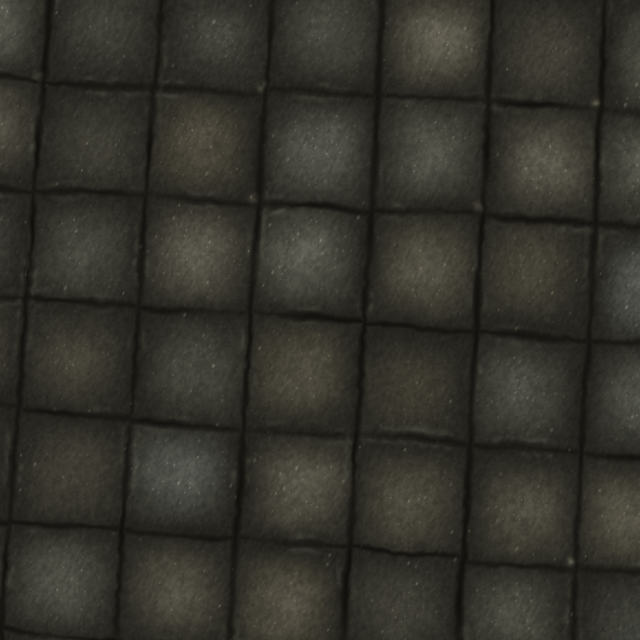
Reproduce this texture procedurally as a three.js fragment shader.

```glsl
// Worn dark grey square tiles in a slightly skewed grid, with soft glows, dark grooves and grit.
varying vec2 vUv;

float hash(vec2 p) {
  vec3 q = fract(p.xyx * vec3(0.1031, 0.1030, 0.0973));
  q += dot(q, q.yzx + 33.33);
  return fract((q.x + q.y) * q.z);
}

float noise(vec2 p) {
  vec2 i = floor(p), f = fract(p);
  f = f * f * (3.0 - 2.0 * f);
  return mix(mix(hash(i), hash(i + vec2(1, 0)), f.x),
             mix(hash(i + vec2(0, 1)), hash(i + vec2(1, 1)), f.x), f.y);
}

float fbm(vec2 p) {
  float sum = 0.0, gain = 0.5;
  for (int k = 0; k < 4; k++) {
    sum += gain * noise(p);
    p = mat2(1.6, 1.2, -1.2, 1.6) * p + 7.3;
    gain *= 0.5;
  }
  return sum;
}

// Perspective-skewed grid: columns run right, rows run down
vec2 tileGrid(vec2 p) {
  return vec2((p.x - 0.078 * p.y) / (0.179 - 0.0054 * p.y),
              (0.88 - p.y - 0.052 * p.x) / (0.1727 + 0.0086 * p.x)) + 10.0;
}

// Sparse short slanted flecks
float flecks(vec2 p, float count, float amount) {
  vec2 q = mat2(0.88, 0.47, -0.47, 0.88) * p * count;
  vec2 id = floor(q);
  vec2 d = fract(q) - 0.3 - 0.4 * vec2(hash(id + 3.1), hash(id + 8.7));
  float size = 0.14 + 0.16 * hash(id + 5.3);
  float spot = 1.0 - smoothstep(0.1 * size, size, length(d * vec2(1.0, 0.6)));
  return spot * step(1.0 - amount, hash(id)) * (0.3 + 0.7 * hash(id + 1.9));
}

void main() {
  vec2 grid = tileGrid(vUv);
  grid += vec2(0.025, 0.05) * (vec2(noise(vUv * 13.0), noise(vUv * 16.0 + 40.0)) - 0.5);
  grid += 0.022 * (vec2(noise(vUv * 70.0), noise(vUv * 70.0 + 20.0)) - 0.5);
  vec2 seam = floor(grid + 0.5);
  vec2 tile = floor(grid);

  // Each tile steps a little up or down along its row seam
  float rowShift = 0.045 * (hash(vec2(tile.x, seam.y) + 60.0) - 0.5);
  vec2 toSeam = grid - seam - vec2(0.0, rowShift);
  tile.y = seam.y - step(toSeam.y, 0.0);
  vec2 local = grid - tile - 0.5;

  // Squarish glow fading from the tile centre to its edges
  vec2 lean = 0.12 * (vec2(hash(tile + 11.0), hash(tile + 23.0)) - 0.5);
  vec2 bowl = max(1.0 - 4.0 * (local - lean) * (local - lean), 0.0);
  float glow = pow(bowl.x * bowl.y, 1.15);
  glow *= mix(0.5, 1.12, hash(tile + 31.0));
  glow *= 0.76 + 0.48 * fbm(vUv * 26.0);

  // A few tiles carry a faint tighter polished spot
  vec2 spot = (local - 1.2 * lean) * vec2(4.5, 7.0);
  glow += 0.16 * step(0.8, hash(tile + 47.0)) * exp(-dot(spot, spot));

  vec3 color = mix(vec3(0.139, 0.135, 0.113), vec3(0.318, 0.316, 0.286), glow);
  vec3 tint = mix(vec3(1.035, 0.99, 0.92), vec3(0.98, 1.005, 1.02), hash(tile + 71.0));
  color *= mix(vec3(1.0), tint, smoothstep(0.0, 0.6, glow));

  // Fine grain and small scattered grit
  vec2 slanted = mat2(0.88, 0.47, -0.47, 0.88) * vUv;
  float grain = noise(slanted * vec2(230.0, 120.0)) + 0.7 * noise(vUv * 290.0) - 0.85;
  color *= 1.0 + 0.19 * grain;
  color += vec3(0.12, 0.12, 0.11) * flecks(vUv, 105.0, 0.16) * (0.2 + glow);
  color += vec3(0.16, 0.155, 0.13) * flecks(vUv + 0.37, 80.0, 0.025);

  // Broken pale rims next to the grooves
  vec2 gap = abs(toSeam);
  vec2 rim = smoothstep(0.03, 0.06, gap) * (1.0 - smoothstep(0.06, 0.11, gap));
  float worn = smoothstep(0.5, 0.8, noise(vUv * 19.0 + 5.0)) * noise(vUv * 100.0);
  color += vec3(0.075, 0.078, 0.07) * max(rim.x, rim.y) * worn;

  // Soft dark grooves: columns are deep, rows are fainter and broken
  float column = 1.0 - smoothstep(0.0, 0.03 + 0.035 * noise(vUv * 24.0 + 15.0), gap.x);
  float row = 1.0 - smoothstep(0.0, 0.03 + 0.035 * noise(vUv * 21.0 + 55.0), gap.y);
  column *= 0.45 + 0.55 * noise(vUv * 17.0 + 90.0);
  row *= 0.15 + 0.75 * noise(vUv * 12.0 + 30.0);
  color = mix(color, vec3(0.058, 0.056, 0.045), max(column, row));

  // Rare small chips where grooves cross
  vec2 chip = (toSeam - vec2(-0.05, -0.05)) * vec2(28.0, 24.0);
  float chipped = step(0.87, hash(seam + 83.0)) * exp(-dot(chip, chip));
  color += vec3(0.25, 0.24, 0.20) * chipped * noise(vUv * 130.0);

  gl_FragColor = vec4(color, 1.0);
}
```
